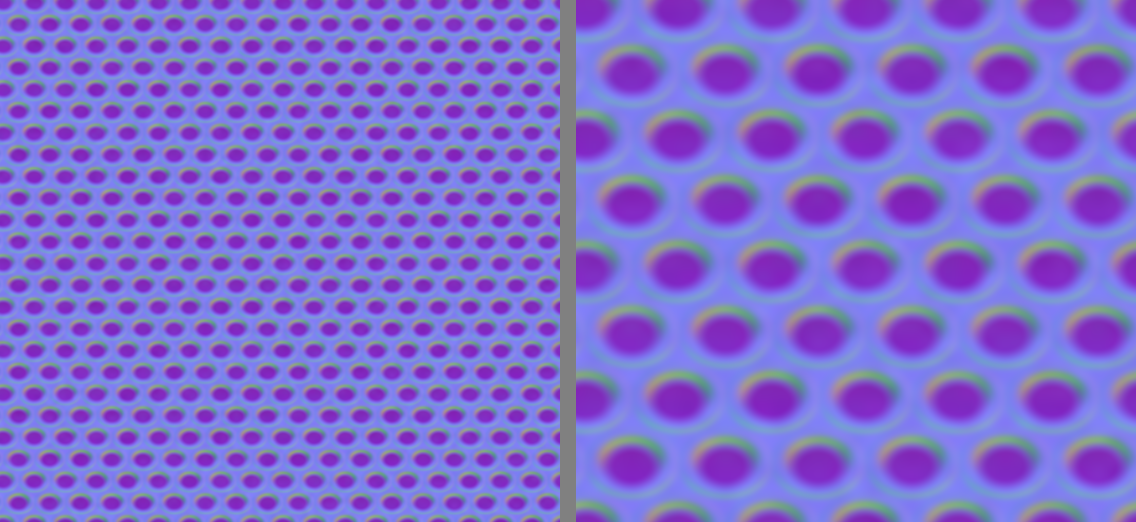
Left: the whole. Right: its middle third, enlarged.
Reproduce this texture map procedurally as a Shadertoy shader.

```glsl
// Tangent-space normal map of a staggered grid of oval dimples, each with a crisp upper lip.

float hash(vec2 p) {
    return fract(sin(dot(p, vec2(127.1, 311.7))) * 43758.5453);
}

// Value noise that wraps after a whole number of cells
float wrappedNoise(vec2 p, vec2 period) {
    vec2 cell = floor(p), f = fract(p);
    f = f * f * (3.0 - 2.0 * f);
    float a = hash(mod(cell, period));
    float b = hash(mod(cell + vec2(1, 0), period));
    float c = hash(mod(cell + vec2(0, 1), period));
    float d = hash(mod(cell + vec2(1, 1), period));
    return mix(mix(a, b, f.x), mix(c, d, f.x), f.y);
}

// Soft ring centred on a given radius
float ring(float r, float radius, float width) {
    float x = (r - radius) / width;
    return exp(-x * x);
}

// Colour offset of one dimple; q is scaled so that its lip lies near radius 1
vec3 dimple(vec2 q, float strength) {
    float r = length(q);
    vec2 dir = q / max(r, 0.001);
    float upper = smoothstep(-0.7, 0.6, dir.y);
    float lower = smoothstep(0.1, 0.9, -dir.y);

    // Well floor sits low, so its bottom edge fades straight into the surface
    float well = 1.0 - smoothstep(0.5, 1.08, length(q + vec2(0.0, 0.15)));
    float lip = ring(r, 0.93, 0.22) * upper;
    float halo = ring(r, 1.36, 0.17);

    vec3 offset = well * vec3(0.005, -0.33, -0.23 - 0.06 * q.y);
    offset += lip * vec3(-0.16 * dir.x, 0.18 * dir.y - 0.01, -0.33 - 0.13 * dir.y);
    offset += halo * lower * vec3(0.05 * dir.x - 0.02, 0.11, -0.14);
    offset += halo * (1.0 - lower) * vec3(0.03 * dir.x, 0.01, -0.025);
    return offset * strength;
}

void mainImage(out vec4 fragColor, in vec2 fragCoord) {
    vec2 uv = fragCoord / iResolution.xy;
    vec2 count = vec2(18, 24);
    vec2 grid = vec2(uv.x, 1.0 - uv.y) * count - vec2(0.1, 0.09);

    // Flat surface
    vec3 color = vec3(0.5, 0.49, 0.965);

    // Neighbouring dimples, every other row shifted by half a column
    for (int j = -1; j <= 1; j++) {
        float row = floor(grid.y + 0.5) + float(j);
        float shift = 0.5 * mod(row, 2.0);
        for (int i = -1; i <= 1; i++) {
            float column = floor(grid.x - shift + 0.5) + float(i);
            vec2 d = grid - vec2(column + shift, row);
            vec2 id = mod(vec2(column, row), count);
            vec2 jitter = vec2(hash(id), hash(id + 41.0)) - 0.5;
            vec2 q = vec2(d.x, -d.y) / vec2(0.35, 0.38) + 0.03 * jitter;
            color += dimple(q, 0.96 + 0.08 * hash(id + 83.0));
        }
    }

    // Faint surface unevenness
    vec2 fine = vec2(90, 96);
    float grainX = wrappedNoise(uv * fine, fine) - 0.5;
    float grainY = wrappedNoise(uv * fine + 17.0, fine) - 0.5;
    color += vec3(0.03 * grainX, 0.04 * grainY, 0.02 * (grainX + grainY));

    fragColor = vec4(clamp(color, 0.0, 1.0), 1.0);
}
```
